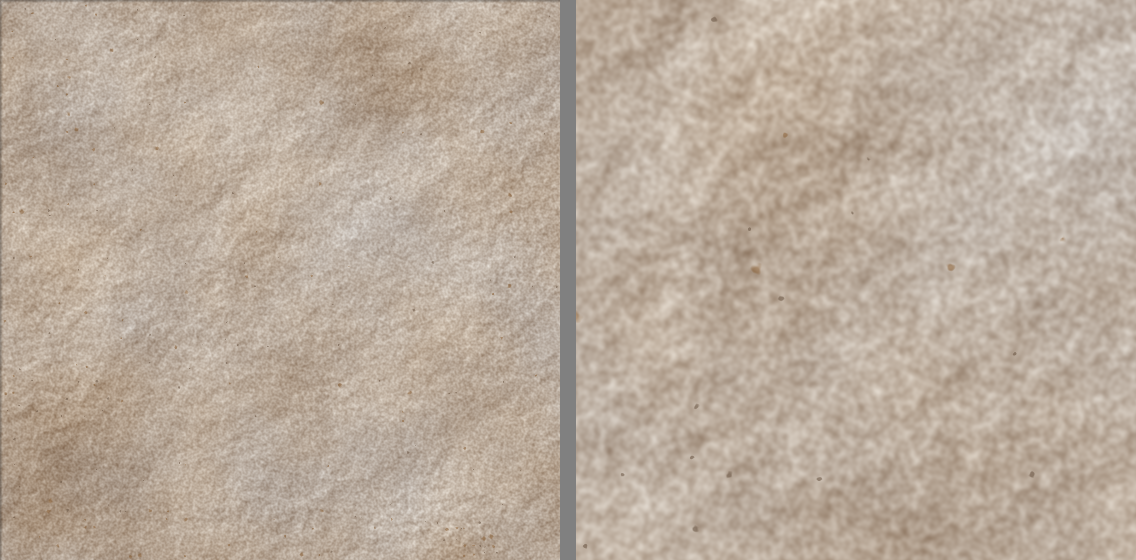
Left, the full canvas; right, a detail of the centre.
Give the GLSL for this texture, as a Shadertoy shader.

```glsl
// Weathered beige stone tile: cloudy diagonal stains, chiselled relief lit from
// the upper left, fine sandy grain, rust specks and thin shaded tile edges.
// All noise is gradient noise, layered into one tone that drives a colour ramp.

const vec3 STONE_MID = vec3(0.73, 0.67, 0.61);
const vec3 TONE_STEP = vec3(0.088, 0.103, 0.113);
const vec3 WARM_TINT = vec3(0.012, -0.001, -0.018);
const vec3 RUST = vec3(0.56, 0.41, 0.26);
const vec3 PIT = vec3(0.43, 0.35, 0.28);
const vec2 TO_LIGHT = vec2(-0.6, 0.8);

vec2 hash2(vec2 cell) {
    vec3 h = fract(cell.xyx * vec3(0.1031, 0.1030, 0.0973));
    h += dot(h, h.yzx + 33.33);
    return fract((h.xx + h.yz) * h.zy);
}

vec2 gradientAt(vec2 cell) {
    float angle = 6.28318 * hash2(cell).x;
    return vec2(cos(angle), sin(angle));
}

float gradientNoise(vec2 p) {
    vec2 i = floor(p), f = p - i;
    vec2 u = f * f * f * (f * (f * 6.0 - 15.0) + 10.0);
    vec2 e = vec2(0.0, 1.0);
    float a = dot(gradientAt(i), f);
    float b = dot(gradientAt(i + e.yx), f - e.yx);
    float c = dot(gradientAt(i + e.xy), f - e.xy);
    float d = dot(gradientAt(i + e.yy), f - e.yy);
    return mix(mix(a, b, u.x), mix(c, d, u.x), u.y);
}

vec2 rotate(vec2 p, float angle) {
    float c = cos(angle), s = sin(angle);
    return vec2(c * p.x + s * p.y, c * p.y - s * p.x);
}

float fbm(vec2 p, int octaves, float gain) {
    float sum = 0.0, amplitude = 1.0;
    for (int i = 0; i < octaves; i++) {
        sum += amplitude * gradientNoise(p);
        p = rotate(p, 0.35) * 2.03 + 17.3;
        amplitude *= gain;
    }
    return sum;
}

// Difference of the surface height along the light direction
float relief(vec2 p, float scale, float reach) {
    vec2 offset = TO_LIGHT * reach;
    return fbm((p - offset) * scale, 3, 0.58) - fbm((p + offset) * scale, 3, 0.58);
}

// Soft elliptical patch, 1 at its centre
float patchMask(vec2 p, vec2 centre, vec2 size) {
    vec2 d = (p - centre) / size;
    return exp(-dot(d, d));
}

// Scattered ragged spots; density is the chance of a spot per cell
float specks(vec2 p, float cells, float density, float seed) {
    vec2 g = p * cells, cell = floor(g);
    vec2 pick = hash2(cell + seed);
    vec2 centre = 0.35 + 0.3 * hash2(cell + seed + 71.0);
    float radius = mix(0.1, 0.27, pick.y * pick.y);
    float d = length(g - cell - centre) + 0.14 * gradientNoise(g * 4.0);
    return step(pick.x, density) * (1.0 - smoothstep(radius * 0.4, radius * 1.25, d));
}

void mainImage(out vec4 fragColor, in vec2 fragCoord) {
    vec2 uv = fragCoord / iResolution.xy;
    vec2 streak = rotate(uv, 0.68);
    vec2 warped = uv + 0.07 * vec2(fbm(uv * 5.0, 3, 0.5), fbm(uv * 5.0 + 40.0, 3, 0.5));

    // Broad stains, drawn out along the diagonal
    float clouds = fbm(streak * vec2(3.0, 6.0) + 5.0, 5, 0.55);
    float mottle = fbm(streak * vec2(16.0, 25.0) + 31.0, 3, 0.6);
    float brown = patchMask(warped, vec2(0.12, 0.19), vec2(0.17, 0.16))
                + 0.7 * patchMask(warped, vec2(0.66, 0.87), vec2(0.17, 0.09))
                + 0.5 * patchMask(warped, vec2(0.05, 0.72), vec2(0.11, 0.15));
    float rusty = patchMask(warped, vec2(0.84, 0.03), vec2(0.08, 0.06));
    float pale = patchMask(warped, vec2(0.33, 0.83), vec2(0.11, 0.09))
               + patchMask(warped, vec2(0.31, 0.41), vec2(0.14, 0.07))
               + 0.6 * patchMask(warped, vec2(0.88, 0.52), vec2(0.19, 0.18));

    // Chiselled bumps and sandy grain
    float rough = 0.9 + 0.6 * gradientNoise(uv * 6.0 + 9.0);
    float bumps = relief(rotate(uv, 0.0) + 0.004 * mottle, 38.0, 0.0036);
    float grain = gradientNoise(rotate(uv, 0.5) * 145.0)
                + gradientNoise(rotate(uv, 1.1) * 235.0 + 60.0);

    float tone = 0.05 + 0.95 * clouds + 0.45 * mottle + 0.95 * rough * bumps
               + 0.95 * grain - 0.75 * brown - 0.5 * rusty + 0.38 * pale;
    float warmth = 1.5 * fbm(uv * 4.0 + 83.0, 4, 0.55) + 0.9 * brown + rusty - 0.7 * pale;
    vec3 color = STONE_MID + TONE_STEP * tone + WARM_TINT * warmth;

    // Rust specks gather at the left and bottom; dark pits are sparse
    float border = exp(-5.0 * uv.x) + 0.7 * exp(-7.0 * uv.y);
    float rust = specks(uv, 62.0, 0.012 + 0.05 * border + 0.4 * rusty, 3.0);
    float pits = specks(uv + 0.37, 95.0, 0.008 + 0.02 * brown + 0.2 * rusty, 19.0);
    color = mix(color, RUST + 0.06 * grain, 0.65 * rust);
    color = mix(color, PIT, 0.6 * pits);

    // Shaded left and top edges
    float edge = min(uv.x, 1.0 - uv.y) + 0.0015 * gradientNoise(uv * 40.0);
    color *= mix(0.72, 1.0, smoothstep(0.0, 0.006, edge));

    fragColor = vec4(clamp(color, 0.0, 1.0), 1.0);
}
```
